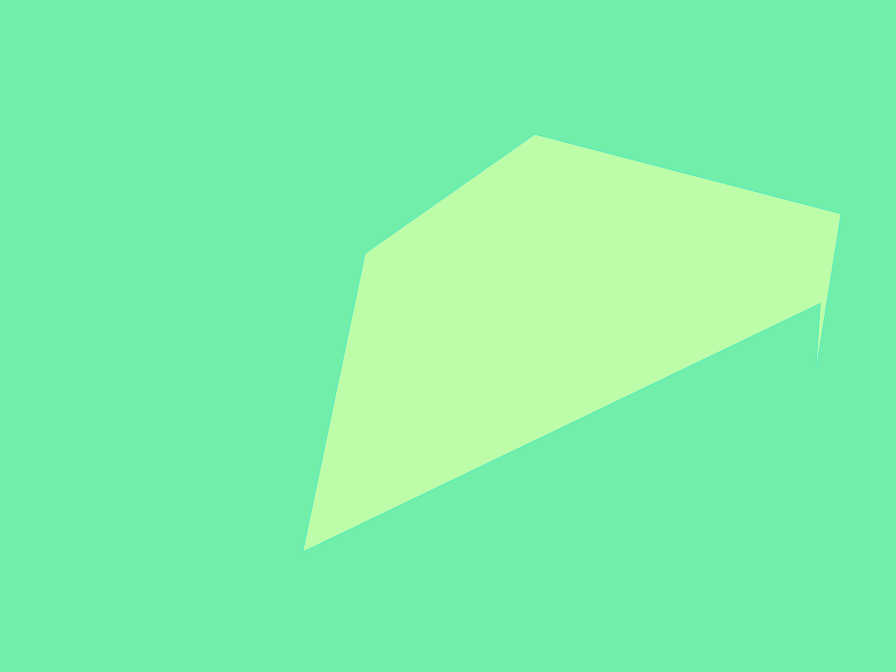
A WebGL 2 fragment shader for this background:

```glsl
#version 300 es
precision highp float;
// A flat mint field carrying one pale lime polygon with a thin spike at its right.
// The polygon is a signed distance function over its corners; the same distance
// gives the smooth fill and a faint aqua rim hugging the outside of the edge.

uniform vec2 u_resolution;
out vec4 fragColor;

const vec3 MINT = vec3(0.443, 0.933, 0.667);
const vec3 LIME = vec3(0.741, 0.988, 0.659);
const vec3 AQUA = vec3(0.300, 0.930, 0.790);

const float RIM_OFFSET = 0.0010;   // distance of the rim outside the edge
const float RIM_WIDTH = 0.0010;    // half width of the rim
const float RIM_STRENGTH = 0.55;

// Corners in canvas heights, measured from the canvas centre
const int CORNERS = 6;
const vec2 SHAPE[CORNERS] = vec2[CORNERS](
    vec2(-0.1227, 0.1227),
    vec2(0.1293, 0.2995),
    vec2(0.5842, 0.1814),
    vec2(0.5486, -0.0417),
    vec2(0.5547, 0.0495),
    vec2(-0.2153, -0.3203)
);

// Signed distance to the polygon, negative inside
float polygonDistance(vec2 p) {
    float nearest = 1e6;
    float side = 1.0;
    for (int i = 0; i < CORNERS; i++) {
        vec2 a = SHAPE[i];
        vec2 b = SHAPE[(i + 1) % CORNERS];
        vec2 edge = b - a;
        vec2 toPoint = p - a;
        float along = clamp(dot(toPoint, edge) / dot(edge, edge), 0.0, 1.0);
        nearest = min(nearest, length(toPoint - edge * along));

        // Flip the side at each edge crossed by a horizontal ray
        if ((a.y > p.y) != (b.y > p.y)) {
            float crossing = a.x + edge.x * (p.y - a.y) / edge.y;
            if (p.x < crossing) side = -side;
        }
    }
    return side * nearest;
}

void main() {
    vec2 p = (gl_FragCoord.xy - 0.5 * u_resolution) / u_resolution.y;
    float pixel = 1.0 / u_resolution.y;
    float d = polygonDistance(p);

    // Rim first, then the fill over it
    float rim = 1.0 - smoothstep(0.0, RIM_WIDTH + 0.5 * pixel, abs(d - RIM_OFFSET));
    float fill = 1.0 - smoothstep(-0.5 * pixel, 0.5 * pixel, d);

    vec3 color = mix(MINT, AQUA, RIM_STRENGTH * rim);
    color = mix(color, LIME, fill);
    fragColor = vec4(color, 1.0);
}
```
